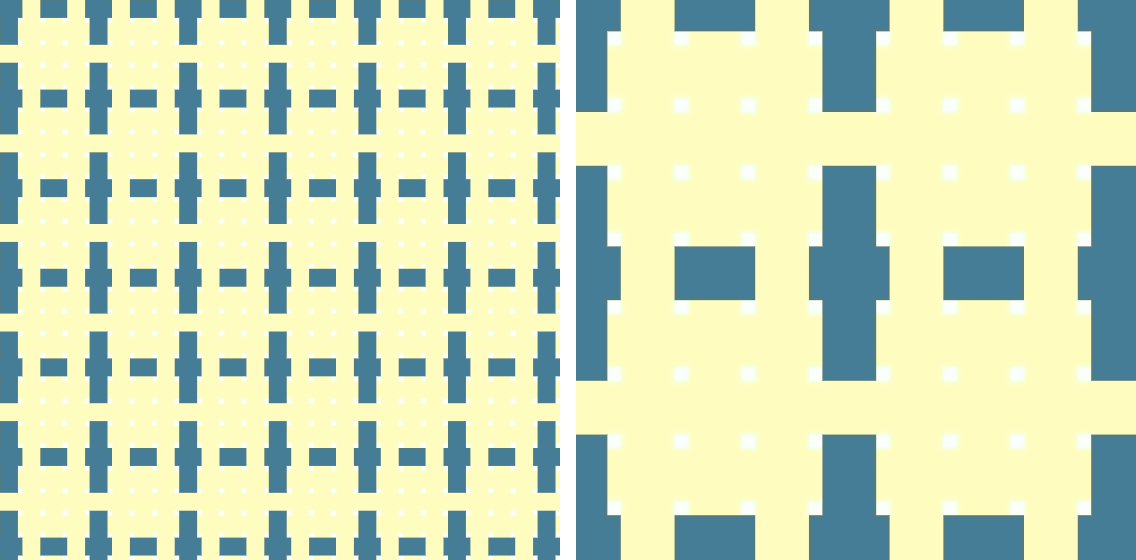
Left: the whole. Right: its middle third, enlarged.
A Shadertoy shader for this pattern:

```glsl
// Teal stepped upright bars and small blocks with a white dot lattice on pale yellow.

const float CELLS = 125.0;      // square grid cells across the canvas
const float PERIOD = 20.0;      // cells per repeat, 6.25 repeats each way
const float DOT_SPACING = 5.0;  // cells between white dots

const vec3 CREAM = vec3(1.00, 0.99, 0.75);
const vec3 HALO  = vec3(0.97, 1.00, 0.82);
const vec3 WHITE = vec3(0.98, 1.00, 0.99);
const vec3 TEAL  = vec3(0.27, 0.49, 0.59);
const vec3 RIM   = vec3(0.33, 0.48, 0.50);

// Signed distance to a centred box with rounded corners
float boxDistance(vec2 p, vec2 halfSize, float radius) {
    vec2 d = abs(p) - halfSize + radius;
    return length(max(d, 0.0)) + min(max(d.x, d.y), 0.0) - radius;
}

// Smooth coverage of the inside of a shape
float coverage(float distance, float softness) {
    return clamp(0.5 - distance / softness, 0.0, 1.0);
}

// Stepped bar at the tile centre, block halfway to the next bar
float motifDistance(vec2 p) {
    float bar = boxDistance(p, vec2(2.0, 8.0), 0.0);
    float collar = boxDistance(p, vec2(3.0, 2.0), 0.0);
    float block = boxDistance(p - vec2(0.5 * PERIOD, 0.0), vec2(3.0, 2.0), 0.0);
    return min(min(bar, collar), block);
}

void mainImage(out vec4 fragColor, in vec2 fragCoord) {
    float pixel = CELLS / iResolution.y;
    vec2 p = fragCoord * pixel;
    p.y = CELLS - p.y;          // rows are counted from the top edge

    // Mirror-folded tile with the first bar centred two cells in
    vec2 tile = abs(mod(p - 2.0 + 0.5 * PERIOD, PERIOD) - 0.5 * PERIOD);
    vec2 dotCell = mod(tile, DOT_SPACING) - 0.5 * DOT_SPACING;

    // White dots with a faint halo
    vec3 color = CREAM;
    float halo = boxDistance(dotCell, vec2(0.75), 0.35);
    float spot = boxDistance(dotCell, vec2(0.5), 0.2);
    color = mix(color, HALO, coverage(halo, max(pixel, 0.3)));
    color = mix(color, WHITE, coverage(spot, max(pixel, 0.25)));

    // Teal shapes with a thin greyer rim
    float motif = motifDistance(tile);
    color = mix(color, RIM, coverage(motif, pixel));
    color = mix(color, TEAL, coverage(motif + 0.15, pixel));

    fragColor = vec4(color, 1.0);
}
```
